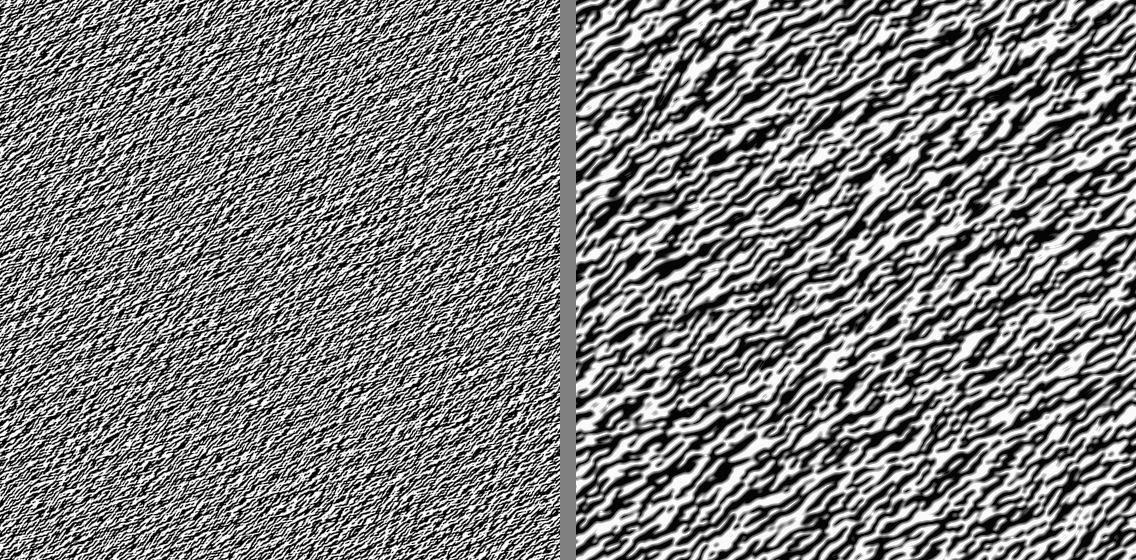
Left, the full canvas; right, a detail of the centre.
This texture is drawn by a WebGL 1 fragment shader. Its source:

```glsl
precision highp float;
uniform vec2 u_resolution;

const int WAVES = 84;
const float TAU = 6.2831853;

float hash(float n) {
  return fract(sin(n * 12.9898) * 4375.8547);
}

// Layered sines from short clumps to fine lines; returns gradient and height.
vec3 streakField(vec2 p) {
  vec3 field = vec3(0.0);
  for (int i = 0; i < WAVES; i++) {
    float id = float(i) + 1.0;
    float fineness = (id - hash(id)) / float(WAVES);

    // Waves per canvas along and across the streak.
    float scatter = hash(id + 71.3) + hash(id + 211.7) - 1.0;
    float along = mix(62.0, 150.0, fineness) * scatter;
    float across = mix(12.0, 208.0, pow(fineness, 0.77));

    // Fine lines run steeper than broad streaks.
    float slope = mix(0.46, 0.7, fineness);
    vec2 direction = vec2(cos(slope), sin(slope));
    vec2 wave = TAU * (along * direction + across * vec2(-direction.y, direction.x));

    float phase = dot(wave, p) + TAU * hash(id + 137.9);
    field += vec3(wave * cos(phase), sin(phase));
  }
  // Scale to unit deviation.
  return field / sqrt(0.5 * float(WAVES));
}

void main() {
  vec2 p = gl_FragCoord.xy / min(u_resolution.x, u_resolution.y);
  vec3 field = streakField(p);

  // Distance to the nearest border, so that all edges are equally crisp.
  float border = (field.z - 0.01) / sqrt(dot(field.xy, field.xy) + 30000.0);
  float tone = clamp(0.5 + border / 0.0026, 0.02, 0.98);
  gl_FragColor = vec4(vec3(tone), 1.0);
}
```
